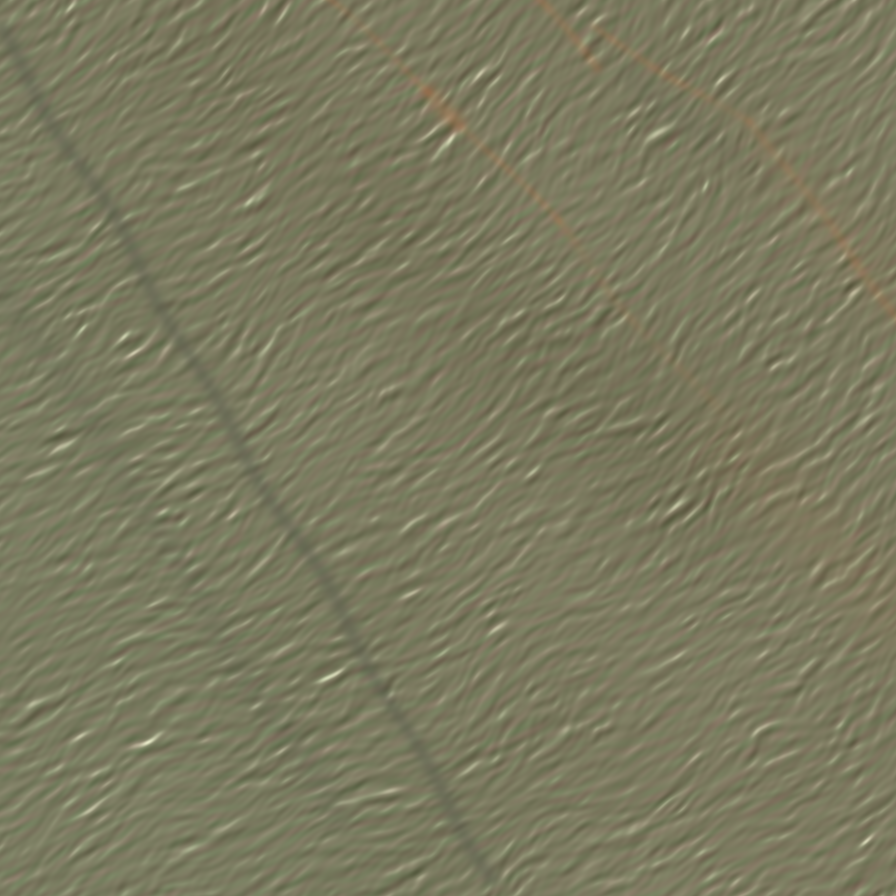
Reproduce this texture procedurally as a Shadertoy shader.

```glsl
// Olive, softly wrinkled surface with slanted ripples, dark creases and rusty scratches.
// Ripples are cellular noise whose cells scatter short oriented wavelets;
// creases and scratches are soft capsules laid over slow layered-sine shading.

const vec3 OLIVE = vec3(0.481, 0.473, 0.369);
const vec3 HIGHLIGHT = vec3(0.98, 1.0, 0.93);
const vec3 RUST = vec3(0.64, 0.47, 0.33);
const vec3 CREASE = vec3(0.36, 0.37, 0.31);
const float TAU = 6.2831853;

vec3 hash3(vec2 cell, float seed) {
    vec3 q = fract(vec3(cell.xyx + seed * 7.31) * vec3(0.1031, 0.1030, 0.0973));
    q += dot(q, q.yxz + 33.33);
    return fract((q.xxy + q.yzz) * q.zyx);
}

// Slow blotches in about -1..1, from sines that bend each other.
float blotches(vec2 p, float frequency) {
    vec2 q = p * frequency;
    q += 0.8 * sin(q.yx * 1.3 + vec2(1.7, 4.1));
    return 0.5 * (sin(q.x + 0.6 * q.y) + sin(1.7 * q.y - 0.9 * q.x + 2.0));
}

// A short wave train inside an elliptical window.
float wavelet(vec2 offset, float angle, float waves, float phase, float stretch) {
    vec2 along = vec2(cos(angle), sin(angle));
    float u = dot(offset, along);
    float v = dot(offset, vec2(-along.y, along.x));
    float window = max(0.0, 1.0 - u * u - stretch * stretch * v * v);
    return window * window * cos(TAU * (waves * v + phase));
}

// Sum of wavelets scattered in cells of the given size; spread near 0.8.
float ripples(vec2 p, float cellSize, float angle, float stretch, float seed) {
    vec2 q = p / cellSize;
    vec2 home = floor(q);
    float sum = 0.0;
    for (int y = -1; y <= 1; y++)
    for (int x = -1; x <= 1; x++)
    for (int i = 0; i < 3; i++) {
        vec2 cell = home + vec2(x, y);
        vec3 place = hash3(cell + 50.0, seed + float(i));
        vec3 shape = hash3(cell + 150.0, seed + float(i) + 9.0);
        float turn = angle + 0.6 * (shape.x - 0.5);
        float waves = mix(1.45, 2.1, shape.y);
        sum += wavelet(q - cell - place.xy, turn, waves, place.z, stretch)
             * mix(0.6, 1.6, shape.z);
    }
    return sum;
}

// Soft capsule from a to b, 1 on its axis.
float streak(vec2 p, vec2 a, vec2 b, float width) {
    vec2 ab = b - a;
    float t = clamp(dot(p - a, ab) / dot(ab, ab), 0.0, 1.0);
    float d = length(p - a - ab * t) / width;
    return exp(-d * d);
}

float rustScratches(vec2 p) {
    float left = 0.40 * streak(p, vec2(0.34, 1.02), vec2(0.48, 0.90), 0.005)
               + 0.55 * streak(p, vec2(0.48, 0.90), vec2(0.515, 0.865), 0.010)
               + 0.38 * streak(p, vec2(0.52, 0.86), vec2(0.62, 0.75), 0.005)
               + 0.24 * streak(p, vec2(0.62, 0.75), vec2(0.80, 0.54), 0.006);
    float right = 0.50 * streak(p, vec2(0.58, 1.02), vec2(0.665, 0.925), 0.006)
                + 0.38 * streak(p, vec2(0.66, 0.97), vec2(0.84, 0.86), 0.005)
                + 0.36 * streak(p, vec2(0.84, 0.86), vec2(1.01, 0.64), 0.006);
    float haze = 0.10 * streak(p, vec2(0.82, 0.50), vec2(1.0, 0.32), 0.05)
               + 0.08 * streak(p, vec2(0.86, 0.82), vec2(1.0, 0.68), 0.04);
    return (left + right) * (0.8 + 0.35 * blotches(p, 55.0)) + haze;
}

float darkCreases(vec2 p) {
    return 0.45 * streak(p, vec2(0.0, 0.97), vec2(0.55, 0.02), 0.009)
         + 0.16 * streak(p, vec2(0.0, 0.69), vec2(0.38, 0.08), 0.016)
         + 0.15 * streak(p, vec2(0.70, 0.92), vec2(0.85, 0.80), 0.014);
}

void mainImage(out vec4 fragColor, in vec2 fragCoord) {
    vec2 p = fragCoord / iResolution.y;
    vec2 bent = p + 0.004 * vec2(sin(p.y * 31.0), sin(p.x * 27.0 + 1.0));

    // Ripples steepen towards the upper right.
    float angle = 0.48 + 0.30 * smoothstep(0.5, 1.8, p.x + p.y)
                + 0.10 * blotches(p, 12.0);
    float broad = ripples(bent, 0.036, angle, 1.6, 1.0);
    float fine = ripples(bent, 0.021, angle + 0.15, 1.25, 21.0);
    float mottle = ripples(bent, 0.030, angle, 1.2, 41.0);

    float crease = darkCreases(bent);
    float relief = (broad + 0.5 * fine) * (1.0 + 0.25 * blotches(p + 3.0, 23.0));
    relief *= 1.0 - 0.9 * crease;
    float glint = max(relief - 0.8, 0.0);

    // Broad light and shade across the sheet.
    float shade = 0.008 * blotches(p, 9.0)
                - 0.022 * streak(p, vec2(0.22, 0.95), vec2(0.75, 0.45), 0.10);

    vec3 color = OLIVE + 0.005 + shade;
    color += vec3(0.010, -0.004, 0.004) * mottle;
    color += vec3(-0.008, 0.004, 0.002) * smoothstep(0.9, 0.3, p.x + 0.6 * p.y);
    color = mix(color, CREASE, crease);
    color = mix(color, RUST, clamp(rustScratches(bent), 0.0, 0.8));
    color += HIGHLIGHT * (0.028 * relief + 0.016 * glint * glint);

    fragColor = vec4(clamp(color, 0.0, 1.0), 1.0);
}
```
